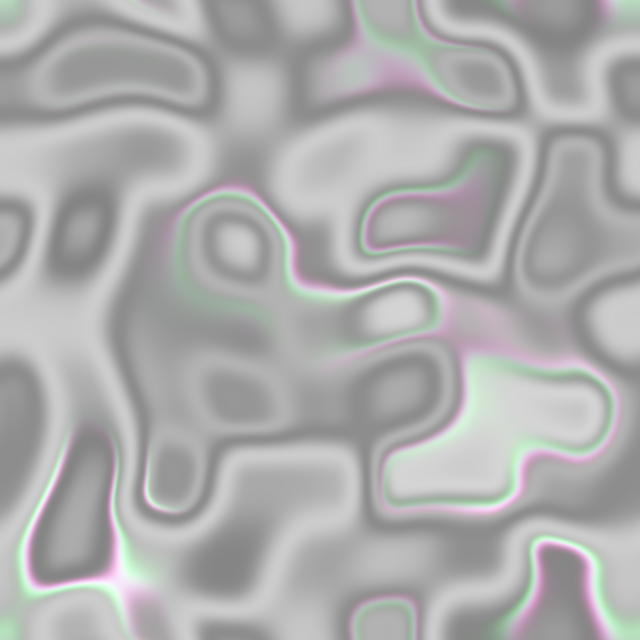
A WebGL 1 fragment shader for this texture:

```glsl
precision highp float;
uniform vec2 u_resolution;

#define CELLS 8.0
#define WARP 0.016
#define BAND_FREQ 23.0
#define BAND_BUNCHING 1.7
#define MID_GRAY 0.665
#define BAND_CONTRAST 0.095
#define SLOW_CONTRAST 0.07
#define GLINT_LEVELS 2.0
#define GLINT_SHARPNESS 24.0
#define GLINT_STRENGTH 0.34
#define FRINGE vec3(0.16, -0.15, 0.10)

const float TAU = 6.2831853;

float hash(vec2 cell) {
  return fract(sin(dot(cell, vec2(127.1, 311.7))) * 43758.545);
}

// Value noise that wraps after a whole number of cells
float wrapNoise(vec2 uv, float cells, float seed) {
  vec2 p = uv * cells;
  vec2 i = floor(p);
  vec2 f = p - i;
  f = f * f * f * (f * (f * 6.0 - 15.0) + 10.0);
  vec2 lo = mod(i, cells) + seed;
  vec2 hi = mod(i + 1.0, cells) + seed;
  float bottom = mix(hash(lo), hash(vec2(hi.x, lo.y)), f.x);
  float top = mix(hash(vec2(lo.x, hi.y)), hash(hi), f.x);
  return mix(bottom, top, f.y);
}

// Layered sines bend the lattice without breaking the wrap
vec2 bend(vec2 uv) {
  vec2 slow = sin(TAU * (2.0 * uv.yx + vec2(0.13, 0.41)));
  vec2 fast = sin(TAU * (3.0 * uv.yx + uv + vec2(0.67, 0.22)));
  return uv + WARP * (slow + 0.6 * fast);
}

// Gray contour bands, bunched at some heights and broad at others
float bands(float height) {
  float fine = sin(BAND_FREQ * height + BAND_BUNCHING * sin(6.0 * height + 1.0));
  float slow = sin(0.6 * BAND_FREQ * height + 2.0);
  return MID_GRAY + BAND_CONTRAST * fine + SLOW_CONTRAST * slow;
}

// Bright ridges whose channels peak at slightly different heights
vec3 glint(float height, float drift) {
  vec3 phase = TAU * (GLINT_LEVELS * height + drift) + FRINGE;
  return pow(0.5 + 0.5 * cos(phase), vec3(GLINT_SHARPNESS));
}

void main() {
  vec2 uv = gl_FragCoord.xy / u_resolution;
  vec2 p = bend(uv);
  float height = mix(wrapNoise(p, CELLS, 3.0), wrapNoise(p + 0.07, 4.0, 29.0), 0.2);
  float drift = wrapNoise(p, 3.0, 51.0);
  float glow = smoothstep(0.3, 0.75, wrapNoise(p + 0.11, 4.0, 73.0));

  vec3 color = vec3(bands(height));
  color += GLINT_STRENGTH * glow * glint(height, drift);
  gl_FragColor = vec4(clamp(color, 0.0, 1.0), 1.0);
}
```
